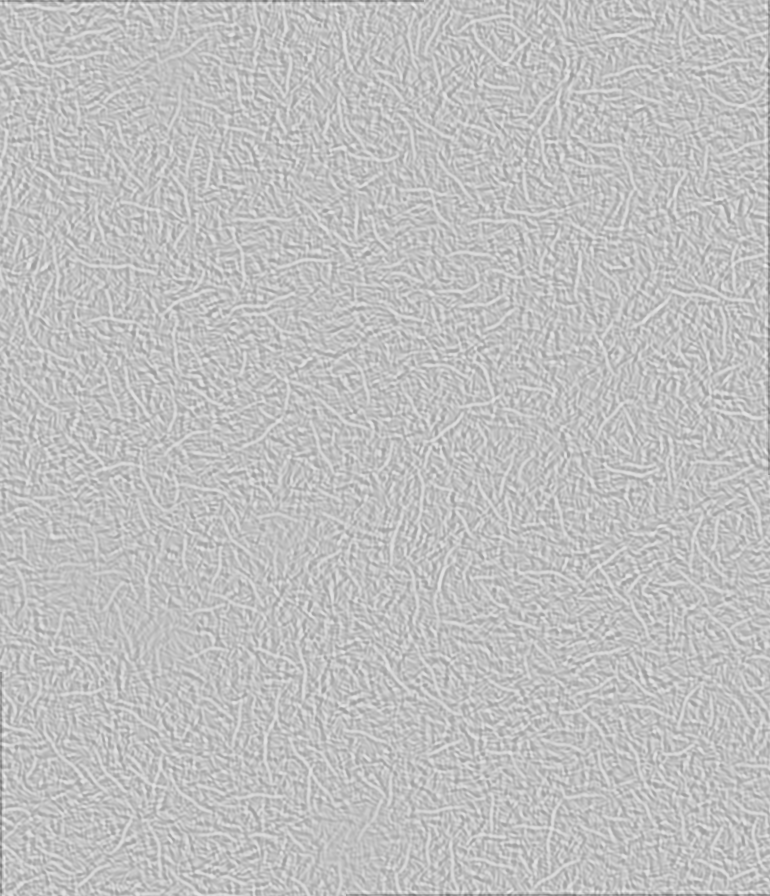
This texture map is drawn by a Shadertoy shader. Its source:

```glsl
// Pale grey embossed relief: short tangled ridges with a weak diagonal grain.
// Two layers of cellular wavelet noise make the ridges, scattered thin creases
// flatten them locally, and calm patches and a broken border finish the sheet.

const vec3  BASE_GREY     = vec3(0.753);
const float COARSE_CELLS  = 47.0;   // wavelet cells per canvas height
const float FINE_CELLS    = 76.0;
const float STROKE_CELLS  = 23.0;
const float COARSE_GAIN   = 0.062;
const float FINE_GAIN     = 0.050;
const float STROKE_GAIN   = 0.115;
const float TONE_LIMIT    = 0.150;  // soft ceiling of the relief
const float RIDGE_FREQ    = 13.0;   // radians per cell, across a ridge
const float RIDGE_STRETCH = 1.7;    // length of a wavelet over its breadth
const float ANGLE_JITTER  = 2.3;
const float STROKE_WIDTH  = 0.056;  // in stroke cells
const float STROKE_CHANCE = 0.75;
const float BORDER_WIDTH  = 0.0026; // in canvas heights
const int   WAVELETS      = 4;      // per cell
const int   PATCHES       = 5;

// Calm patches: centre, radius
const vec3 CALM[PATCHES] = vec3[PATCHES](
    vec3(0.09, 0.355, 0.070), vec3(0.18, 0.285, 0.050), vec3(0.39, 0.065, 0.050),
    vec3(0.31, 0.400, 0.035), vec3(0.19, 0.920, 0.040));

vec4 hash4(vec3 p) {
    vec4 q = fract(p.xyzx * vec4(0.1031, 0.1030, 0.0973, 0.1099));
    q += dot(q, q.wzxy + 33.33);
    return fract((q.xxyz + q.yzzw) * q.zywx);
}

// Direction of the grain, from layered sines
float grainAngle(vec2 p) {
    float a = sin(p.x * 9.0 + 2.0 * sin(p.y * 7.0)) + sin(p.y * 13.0 - p.x * 6.0 + 1.7);
    return -0.85 + 0.25 * a + 0.35 * sin(p.x * 43.0 + 3.0 * sin(p.y * 37.0));
}

// Rotates d so that x runs along the grain and y across it
vec2 alongGrain(vec2 d, float angle) {
    float c = cos(angle), s = sin(angle);
    return vec2(c * d.x + s * d.y, c * d.y - s * d.x);
}

// Sum of short oriented waves scattered in cells
float ridges(vec2 p, float cells, float seed) {
    vec2 g = p * cells, cell = floor(g);
    float sum = 0.0;
    for (int y = -1; y <= 1; y++)
    for (int x = -1; x <= 1; x++)
    for (int n = 0; n < WAVELETS; n++) {
        vec2 id = cell + vec2(x, y);
        vec4 h = hash4(vec3(id + 50.0, seed + float(n) * 7.0));
        vec2 centre = id + h.xy;
        float angle = grainAngle(centre / cells) + (h.z - 0.5) * ANGLE_JITTER;
        vec2 d = alongGrain(g - centre, angle);
        vec2 e = d * vec2(1.1, 1.1 * RIDGE_STRETCH);
        float window = max(0.0, 1.0 - dot(e, e));
        float bend = 0.4 * (h.w - 0.5) * d.x * d.x;
        sum += window * window * cos(RIDGE_FREQ * (d.y + bend) + 6.2832 * fract(h.w * 17.0));
    }
    return sum;
}

// Thin creases, light core and dark beaded flanks: x is tone, y is coverage
vec2 strokes(vec2 p) {
    vec2 g = p * STROKE_CELLS, cell = floor(g);
    vec2 sum = vec2(0.0);
    for (int y = -1; y <= 1; y++)
    for (int x = -1; x <= 1; x++) {
        vec2 id = cell + vec2(x, y);
        vec4 h = hash4(vec3(id + 90.0, 61.0));
        vec4 k = hash4(vec3(id + 20.0, 83.0));
        vec2 centre = id + h.xy;
        float angle = grainAngle(centre / STROKE_CELLS) + (h.z - 0.5) * ANGLE_JITTER;
        vec2 d = alongGrain(g - centre, angle);
        float bend = 0.8 * (k.x - 0.5) * d.x * d.x + 0.025 * sin(d.x * 8.0 + 6.2832 * k.y);
        float across = (d.y + bend) / STROKE_WIDTH;
        float halfLength = mix(0.35, 0.95, k.z);
        float taper = smoothstep(1.0, 0.6, length(d) / halfLength) * step(h.w, STROKE_CHANCE);
        float profile = cos(1.7 * across) * exp(-0.3 * across * across);
        float beads = 1.0 + 0.5 * step(profile, 0.0) * sin(d.x * 46.0);
        sum += taper * vec2(profile * beads, exp(-0.25 * across * across));
    }
    return sum;
}

// Relief strength: uneven everywhere, low inside the calm patches
float strength(vec2 p) {
    float s = 1.0 + 0.1 * sin(p.x * 27.0 + 2.0 * sin(p.y * 21.0)) * sin(p.y * 29.0 + p.x * 5.0);
    for (int i = 0; i < PATCHES; i++) {
        vec2 d = (p - CALM[i].xy) / CALM[i].z;
        s *= 1.0 - 0.5 * exp(-dot(d, d));
    }
    return s;
}

// Dark hairline with a pale strip inside it
float hairline(float dist) {
    float t = dist / BORDER_WIDTH;
    return -0.17 * (1.0 - smoothstep(0.5, 1.2, t)) + 0.06 * exp(-4.0 * (t - 1.9) * (t - 1.9));
}

void mainImage(out vec4 fragColor, in vec2 fragCoord) {
    vec2 p = fragCoord / iResolution.y;
    float width = iResolution.x / iResolution.y;

    // Creases push the ridges down where they run
    vec2 crease = strokes(p);
    float relief = COARSE_GAIN * ridges(p, COARSE_CELLS, 3.0)
                 + FINE_GAIN * ridges(p, FINE_CELLS, 41.0);
    relief *= 1.0 - 0.65 * min(crease.y, 1.0);
    relief = (relief + STROKE_GAIN * crease.x) * strength(p);
    float tone = TONE_LIMIT * tanh(relief / TONE_LIMIT);

    // Each border side covers only part of its edge
    tone += hairline(1.0 - p.y) * step(p.x, 0.55 * width);
    tone += hairline(p.y) * step(0.45 * width, p.x);
    tone += hairline(p.x) * step(p.y, 0.25);
    tone += hairline(width - p.x) * step(0.47, p.y);

    fragColor = vec4(clamp(BASE_GREY + tone, 0.0, 1.0), 1.0);
}
```
